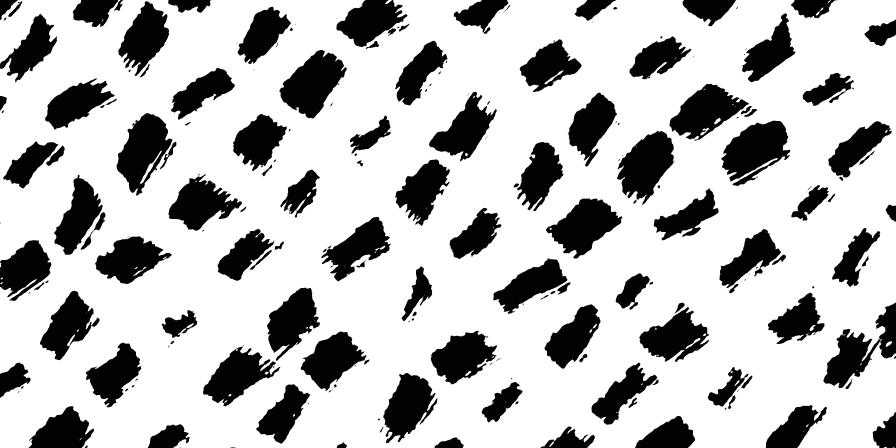
Write a Shadertoy shader that draws this pattern.

```glsl
// Scattered black dry-brush dabs slanting up to the right on white paper.

#define CELL vec2(0.195, 0.162)   // lattice spacing along and across the dabs
#define SLANT 0.78                // lattice rotation in radians
#define JITTER 0.24               // centre scatter, in cells
#define SMALL_SHARE 0.13          // share of small ragged dabs
#define BRISTLES 175.0            // bristle marks per canvas height
#define DRY_DEPTH 0.026           // reach of the dry streaks into a dab
#define SAMPLES 3                 // supersampling per axis

const vec3 PAPER = vec3(1.0);
const vec3 INK = vec3(0.008);

vec2 hash2(vec2 p) {
    vec3 q = fract(p.xyx * vec3(0.1031, 0.1030, 0.0973));
    q += dot(q, q.yzx + 33.33);
    return fract((q.xx + q.yz) * q.zy);
}

float noise(vec2 p) {
    vec2 i = floor(p), f = fract(p);
    f = f * f * (3.0 - 2.0 * f);
    return mix(mix(hash2(i).x, hash2(i + vec2(1, 0)).x, f.x),
               mix(hash2(i + vec2(0, 1)).x, hash2(i + vec2(1, 1)).x, f.x), f.y);
}

mat2 rotation(float a) {
    return mat2(cos(a), -sin(a), sin(a), cos(a));
}

float roundBox(vec2 p, vec2 halfSize, float radius) {
    vec2 q = abs(p) - halfSize + radius;
    return length(max(q, 0.0)) + min(max(q.x, q.y), 0.0) - radius;
}

// Signed ink field of one dab: x runs along the stroke, y across it
float dab(vec2 p, vec2 id) {
    vec2 size = hash2(id + 17.0), form = hash2(id + 41.0);
    vec2 wear = hash2(id + 73.0), seed = floor(hash2(id + 97.0) * 300.0);

    bool isSmall = hash2(id + 131.0).x < SMALL_SHARE;
    vec2 halfSize = mix(vec2(0.060, 0.029), vec2(0.080, 0.050), size);
    if (isSmall) halfSize = vec2(0.047, 0.021);

    // Skewed ends, a slight bend and a taper
    vec2 q = p;
    q.x += (form.x - 0.5) * 0.9 * p.y;
    q.y += (form.y - 0.5) * 5.0 * (p.x * p.x - 0.0015);
    q.y /= 1.0 + (wear.x - 0.5) * 0.5 * p.x / halfSize.x;
    float d = roundBox(q, halfSize, 0.45 * halfSize.y);

    // Lumpy outline with finer ragged teeth
    float ragged = isSmall ? 1.5 : 1.0;
    d += ragged * 0.016 * (noise(p * 38.0 + seed) - 0.5);
    d += ragged * 0.008 * (noise(p * 120.0 + seed) - 0.5);

    // Bristle streaks, strongest on the lower side and at one end
    float bristle = noise(vec2(p.x * 15.0, p.y * BRISTLES) + seed);
    float speck = noise(p * vec2(130.0, 240.0) + seed);
    float streak = smoothstep(0.38, 0.8, 0.72 * bristle + 0.28 * speck);
    float lowSide = smoothstep(0.2, -0.9, q.y / halfSize.y);
    float endSide = form.x < 0.5 ? -1.0 : 1.0;
    float dryEnd = smoothstep(0.35, 1.0, endSide * q.x / halfSize.x) * wear.y;
    float dryness = 0.12 + lowSide * mix(0.4, 1.0, wear.x) + 1.3 * dryEnd;
    return d + DRY_DEPTH * dryness * streak;
}

// Ink coverage at a point, from the nearest lattice cells
float inkAt(vec2 uv, float soft) {
    vec2 p = rotation(SLANT) * uv;
    vec2 cell = floor(p / CELL);
    float ink = 0.0;
    for (int j = -1; j <= 1; j++)
    for (int i = -1; i <= 1; i++) {
        vec2 id = cell + vec2(i, j) + 60.0;
        vec2 centre = (id - 59.5 + JITTER * (hash2(id) - 0.5)) * CELL;
        vec2 local = p - centre;
        if (dot(local, local) > 0.0145) continue;
        float turn = (hash2(id + 7.0).x - 0.55) * 0.5;
        ink = max(ink, smoothstep(soft, -soft, dab(rotation(turn) * local, id)));
    }
    return ink;
}

void mainImage(out vec4 fragColor, in vec2 fragCoord) {
    float ink = 0.0;
    for (int j = 0; j < SAMPLES; j++)
    for (int i = 0; i < SAMPLES; i++) {
        vec2 offset = (vec2(i, j) + 0.5) / float(SAMPLES) - 0.5;
        ink += inkAt((fragCoord + offset) / iResolution.y, 0.3 / iResolution.y);
    }
    ink /= float(SAMPLES * SAMPLES);
    fragColor = vec4(mix(PAPER, INK, ink), 1.0);
}
```
